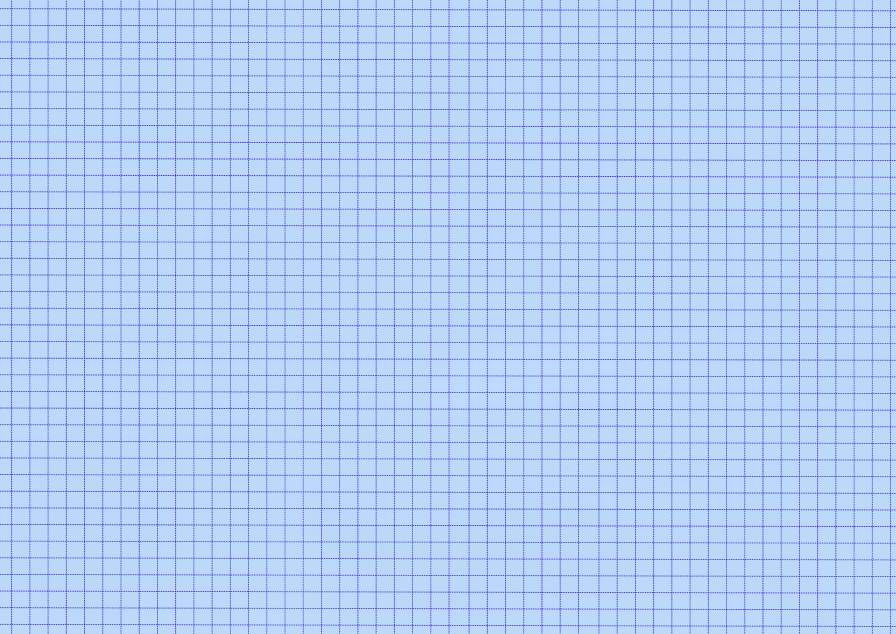
This pattern is drawn by a WebGL 1 fragment shader. Its source:

```glsl
precision highp float;
// Pale blue graph paper ruled with fine dotted violet lines.

uniform vec2 u_resolution;

// Lengths are fractions of the canvas width.
const vec3 PAPER = vec3(0.740, 0.850, 0.980);
const vec3 INK = vec3(0.250, 0.105, 0.830);
const vec2 CELL = vec2(0.02034, 0.01857);      // 49 lines across, 38 down
const vec2 FIRST_LINE = vec2(0.0130, 0.0108);
const float TILT = 0.0024;                     // fall of the rows per width
const vec2 WIDE_AT = vec2(0.5124, 0.6575);     // two columns ruled too wide
const vec2 WIDE_BY = vec2(0.0020, 0.0026);
const float LINE_WIDTH = 0.00092;
const float DOT_PITCH = 0.0026;
const float DOT_DUTY = 0.60;
const float DOT_BLUR = 1.2;                    // filter length in pixels
const float LINE_VARIATION = 0.10;
const float WEAR = 0.16;
const float WEAR_SCALE = 14.0;
const float PAPER_MOTTLE = 0.006;

float hash(float n) {
  return fract(sin(n * 12.9898) * 43758.547);
}

vec2 gradient(vec2 cell) {
  float angle = 6.28318 * hash(dot(cell, vec2(1.0, 57.3)));
  return vec2(cos(angle), sin(angle));
}

float gradientNoise(vec2 p) {
  vec2 i = floor(p);
  vec2 f = p - i;
  vec2 s = f * f * f * (f * (f * 6.0 - 15.0) + 10.0);
  vec2 e = vec2(1.0, 0.0);
  float low = mix(dot(gradient(i), f),
                  dot(gradient(i + e.xy), f - e.xy), s.x);
  float high = mix(dot(gradient(i + e.yx), f - e.yx),
                   dot(gradient(i + e.xx), f - e.xx), s.x);
  return mix(low, high, s.y);
}

// Share of a pixel covered by a stroke whose centre is at distance d.
float strokeCoverage(float d, float pixel) {
  float halfWidth = 0.5 * LINE_WIDTH;
  float overlap = min(d + 0.5 * pixel, halfWidth)
                - max(d - 0.5 * pixel, -halfWidth);
  return max(overlap, 0.0) / pixel;
}

// Running total of ink along a row of dots.
float dotIntegral(float t) {
  return floor(t) * DOT_DUTY + min(fract(t), DOT_DUTY);
}

float dotCoverage(float along, float pixel) {
  float t = along / DOT_PITCH;
  float span = DOT_BLUR * pixel / DOT_PITCH;
  return (dotIntegral(t + 0.5 * span) - dotIntegral(t - 0.5 * span)) / span;
}

// One family of parallel dotted lines.
float ruling(float across, float along, float pitch, float seed, float pixel) {
  float index = floor(across / pitch + 0.5);
  float d = across - index * pitch;
  float strength = 1.0 + LINE_VARIATION * (2.0 * hash(index + seed) - 1.0);
  return strength * strokeCoverage(d, pixel) * dotCoverage(along, pixel);
}

void main() {
  float pixel = 1.0 / u_resolution.x;
  vec2 p = gl_FragCoord.xy * pixel;

  // Ruled coordinates with the tilt and the wide columns taken out.
  vec2 ruled = p - FIRST_LINE;
  ruled.x -= dot(WIDE_BY, step(WIDE_AT, vec2(p.x)));
  ruled.y += TILT * p.x;

  // Both rulings, worn unevenly.
  float columns = ruling(ruled.x, ruled.y, CELL.x, 11.0, pixel);
  float rows = ruling(ruled.y, ruled.x, CELL.y, 83.0, pixel);
  float wear = 1.0 + WEAR * gradientNoise(p * WEAR_SCALE);
  float ink = clamp((columns + rows - columns * rows) * wear, 0.0, 1.0);

  // Faint mottling of the sheet.
  vec3 paper = PAPER + PAPER_MOTTLE * gradientNoise(p * 5.0 + 31.0);

  gl_FragColor = vec4(mix(paper, INK, ink), 1.0);
}
```
